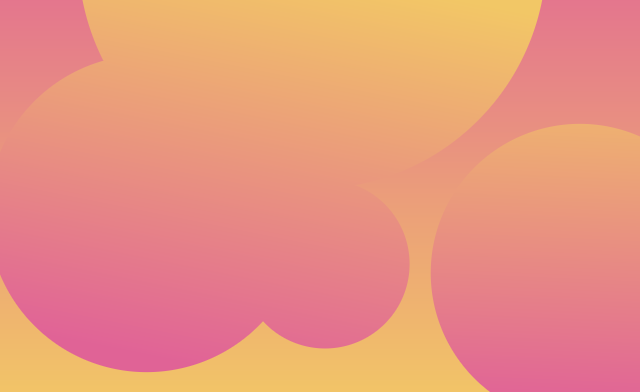
A WebGL 2 fragment shader for this background:

```glsl
#version 300 es
precision highp float;
// Sunset backdrop: a cloud of merged discs and a lone disc over a yellow-to-pink sky.
uniform vec2 u_resolution;
out vec4 outColor;

// Ramp from pink (0) to yellow (1).
vec3 sunset(float t) {
  return mix(vec3(0.88, 0.39, 0.59), vec3(0.95, 0.78, 0.40), clamp(t, 0.0, 1.0));
}

float circle(vec2 p, vec2 center, float radius) {
  return length(p - center) - radius;
}

// Antialiased coverage of a signed distance, one pixel wide.
float coverage(float d) {
  return clamp(0.5 - d * u_resolution.x, 0.0, 1.0);
}

void main() {
  // Canvas width is one unit.
  vec2 p = gl_FragCoord.xy / u_resolution.x;
  float height = gl_FragCoord.y / u_resolution.y;

  // Sky, yellow at the bottom
  vec3 color = sunset(mix(0.97, 0.19, height));

  // Lone disc on the right
  float disc = circle(p, vec2(0.906, 0.186), 0.233);
  color = mix(color, sunset(dot(p, vec2(0.077, 1.766)) - 0.04), coverage(disc));

  // Cloud: three discs sharing one slightly tilted gradient
  float cloud = circle(p, vec2(0.488, 0.683), 0.366);
  cloud = min(cloud, circle(p, vec2(0.229, 0.279), 0.248));
  cloud = min(cloud, circle(p, vec2(0.508, 0.200), 0.132));
  color = mix(color, sunset(dot(p, vec2(0.307, 1.536)) - 0.162), coverage(cloud));

  outColor = vec4(color, 1.0);
}
```
